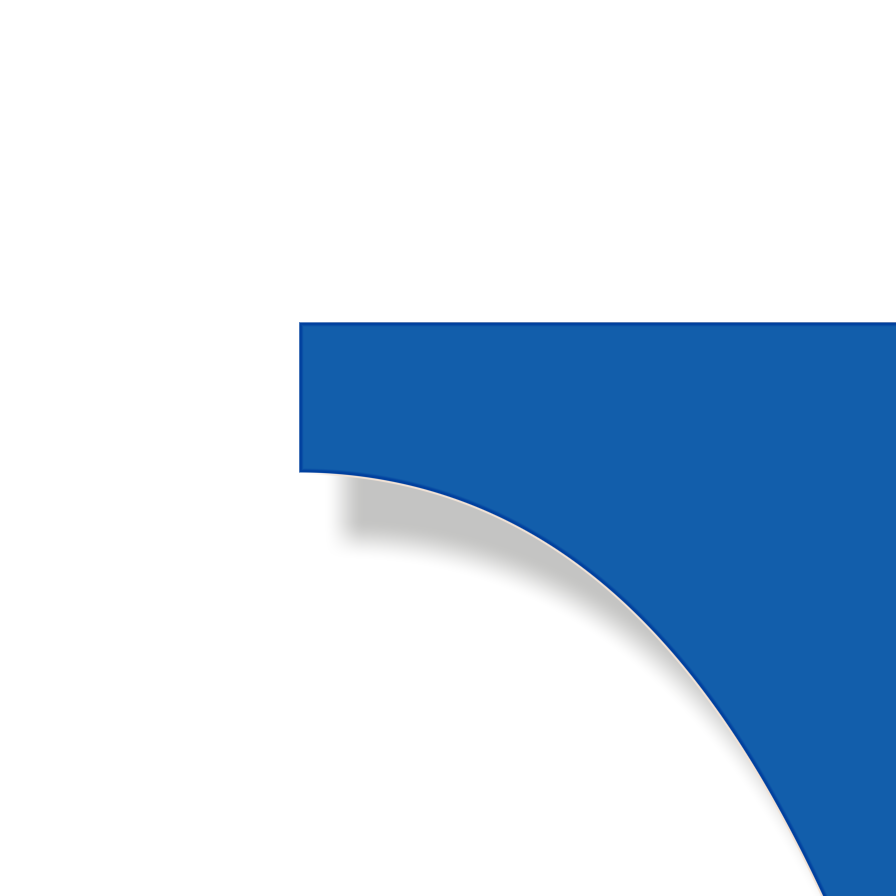
Give the GLSL for this background, as a WebGL 1 fragment shader.

```glsl
precision highp float;
// A blue panel on white, running off the right side, with a concave lower edge.
// The panel is bounded by three signed distances; the same distances, shifted
// and softened, give its drop shadow. Thin rims follow the edges.
uniform vec2 u_resolution;

// Signed distances to the left, top and curved lower edge, negative inside.
vec3 panelEdges(vec2 p) {
  float u = max(p.x - 0.334, 0.0);
  float u2 = u * u;
  float lowerY = 0.4727 - u2 * (0.929 + 1.327 * u2);
  float slope = u * (1.858 + 5.308 * u2);
  return vec3(0.334 - p.x, p.y - 0.6402, (lowerY - p.y) / sqrt(1.0 + slope * slope));
}

float largest(vec3 v) {
  return max(v.x, max(v.y, v.z));
}

void main() {
  vec2 p = gl_FragCoord.xy / u_resolution;
  float aa = 0.75 / min(u_resolution.x, u_resolution.y);

  // Soft shadow, down and to the right
  vec3 cover = 1.0 - smoothstep(-0.023, 0.023, panelEdges(p - vec2(0.0495, -0.0755)));
  float shadow = cover.x * cover.y * cover.z;
  vec3 color = mix(vec3(1.0), vec3(0.77, 0.77, 0.765), shadow);

  // Pale cream rim below the curve
  vec3 edges = panelEdges(p);
  float rim = 1.0 - smoothstep(0.0022 - aa, 0.0022 + aa, edges.z);
  rim *= step(edges.y, 0.0) * smoothstep(0.0, 0.06, -edges.x);
  color = mix(color, vec3(0.95, 0.89, 0.84), rim);

  // Panel with a darker blue outline
  float d = largest(edges);
  float outline = smoothstep(-0.0055, -0.0015, d);
  vec3 blue = mix(vec3(0.07, 0.37, 0.67), vec3(0.0, 0.25, 0.62), outline);
  color = mix(color, blue, 1.0 - smoothstep(-aa, aa, d));

  gl_FragColor = vec4(color, 1.0);
}
```
